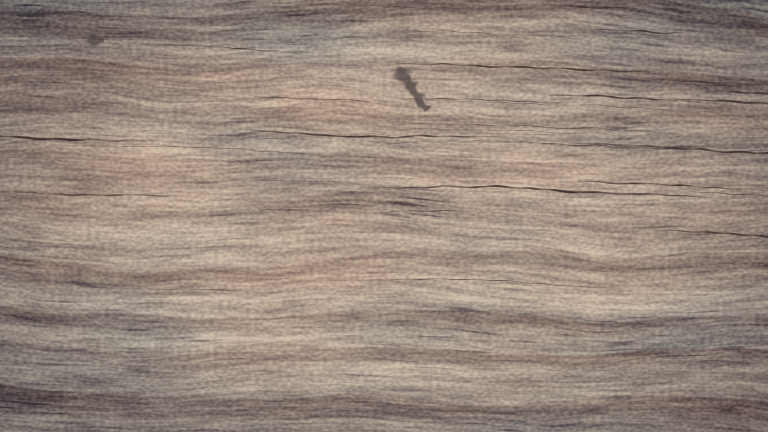
Give the GLSL for this texture, as a WebGL 2 fragment shader.

```glsl
#version 300 es
precision highp float;
// Weathered softwood plank: growth rings, stretched fibres, drying cracks.
// Layers of gradient noise, squeezed along the grain, build one tone that
// runs from dark to pale wood; cracks, stains and a vignette go on top.

#define DARK_WOOD vec3(0.41, 0.36, 0.35)
#define PALE_WOOD vec3(0.76, 0.69, 0.62)
#define CRACK_COLOR vec3(0.20, 0.15, 0.14)
#define BASE_TONE 0.92
#define RING_COUNT 9.0
#define RING_DEPTH 0.46
#define FIBRE_DEPTH 0.50
#define GRAIN_DEPTH 0.36
#define CRACK_COUNT 30
#define CRACK_WIDTH 0.0030
#define GRAIN_SLOPE 0.035
#define VIGNETTE 0.72

uniform vec2 u_resolution;
out vec4 fragColor;

uint scramble(uint n) {
  n = n * 747796405u + 2891336453u;
  n = ((n >> ((n >> 28u) + 4u)) ^ n) * 277803737u;
  return (n >> 22u) ^ n;
}

float hash(float n, float seed) {
  uint h = scramble(uint(n) + scramble(uint(seed)));
  return float(h >> 8u) / 16777216.0;
}

float cornerSlope(ivec2 cell, vec2 offset) {
  uint h = scramble(uint(cell.x) + scramble(uint(cell.y)));
  float angle = float(h >> 8u) / 16777216.0 * 6.28319;
  return dot(vec2(cos(angle), sin(angle)), offset);
}

// Gradient noise, about -0.7 to 0.7
float noise(vec2 p) {
  ivec2 c = ivec2(floor(p));
  vec2 f = fract(p);
  vec2 u = f * f * f * (f * (f * 6.0 - 15.0) + 10.0);
  float low = mix(cornerSlope(c, f),
                  cornerSlope(c + ivec2(1, 0), f - vec2(1, 0)), u.x);
  float high = mix(cornerSlope(c + ivec2(0, 1), f - vec2(0, 1)),
                   cornerSlope(c + ivec2(1, 1), f - vec2(1, 1)), u.x);
  return mix(low, high, u.y);
}

// Long tapering splits that wander along the grain
float cracks(vec2 p, float pixel) {
  float cover = 0.0;
  float wander = 0.016 * noise(vec2(p.x * 3.0, p.y * 2.0))
               + 0.005 * noise(vec2(p.x * 17.0, p.y * 9.0));
  float soft = max(0.0022, 0.7 * pixel);
  for (int i = 0; i < CRACK_COUNT; i++) {
    float n = float(i);
    vec2 center = vec2(1.9 * hash(n, 1.0), mix(0.33, 1.0, hash(n, 2.0)));
    float halfLength = mix(0.10, 0.42, hash(n, 3.0));
    float along = (p.x - center.x) / halfLength;
    float taper = max(0.0, 1.0 - along * along);
    float size = hash(n, 4.0);
    float ragged = 0.75 + 0.9 * noise(vec2(p.x * 22.0, n * 7.3));
    float width = CRACK_WIDTH * size * size * taper * ragged;
    float d = abs(p.y - center.y + GRAIN_SLOPE * (p.x - center.x) + wander);
    float line = 1.0 - smoothstep(0.3 * width, width + soft, d);
    cover = max(cover, line * sqrt(taper) * clamp(ragged * (0.35 + size), 0.0, 1.0));
  }
  return cover;
}

// Soft-edged stain along a segment, thinning towards b
float stain(vec2 p, vec2 a, vec2 b, float radius) {
  float t = clamp(dot(p - a, b - a) / dot(b - a, b - a), 0.0, 1.0);
  float d = length(p - mix(a, b, t)) + 0.014 * noise(p * vec2(50.0, 75.0));
  return 1.0 - smoothstep(0.3, 1.3, d / (radius * mix(1.0, 0.4, t)));
}

void main() {
  float pixel = 1.0 / u_resolution.y;
  vec2 p = gl_FragCoord.xy * pixel;
  vec2 uv = gl_FragCoord.xy / u_resolution;

  // Grain coordinates follow a gentle slope and wave
  vec2 g = p;
  g.y += GRAIN_SLOPE * 0.6 * p.x + 0.045 * noise(p * vec2(1.7, 2.6))
       + 0.010 * noise(p * vec2(6.0, 9.0));

  // Rings: slow darkening, then a sharp edge; calm across the middle
  float ring = g.y * RING_COUNT + 1.1 * noise(g * vec2(0.5, 4.0) + 8.0);
  float phase = fract(ring + 0.15 * noise(g * vec2(3.0, 30.0)));
  float late = smoothstep(0.35, 0.90, phase) * (1.0 - smoothstep(0.90, 1.0, phase));
  float middle = 1.0 - smoothstep(0.12, 0.30, abs(g.y - 0.63));
  late *= mix(1.0, 0.35, middle) * (0.75 + 0.7 * noise(g * vec2(1.3, 11.0) + 3.0));

  // Streaks, fibres, pores and weathered patches
  float streak = noise(g * vec2(1.6, 34.0) + 21.0);
  float fibre = noise(g * vec2(7.0, 95.0)) + 0.7 * noise(g * vec2(20.0, 170.0));
  float grain = noise(p * vec2(95.0, 150.0) + 40.0);
  float worn = smoothstep(0.0, 0.45, noise(p * vec2(2.2, 6.5) + 5.0));
  float fleck = smoothstep(0.18, 0.5, noise(g * vec2(8.0, 125.0) + 60.0));

  float tone = BASE_TONE - RING_DEPTH * late - 0.10 * middle;
  tone += 0.36 * streak + FIBRE_DEPTH * 0.75 * fibre + GRAIN_DEPTH * grain;
  tone -= 0.16 * worn + fleck * (0.22 + 0.28 * worn);
  float edge = smoothstep(0.35, 1.05, length(uv - 0.5) * 1.414);
  tone -= VIGNETTE * edge;

  // Red-brown late wood and warm centre, cooler greys where worn
  vec3 color = mix(DARK_WOOD, PALE_WOOD, clamp(tone, -0.45, 1.15));
  float warmth = 0.8 * late + 0.35 * middle + 0.9 * noise(p * vec2(2.0, 8.0) + 70.0);
  warmth -= 0.5 * worn + 0.6 * edge;
  color += warmth * vec3(0.028, -0.008, -0.022);

  // Dark marks
  float mark = stain(p, vec2(0.215, 0.908), vec2(0.235, 0.906), 0.018);
  mark = max(mark, stain(p, vec2(0.930, 0.830), vec2(0.985, 0.750), 0.019));
  color = mix(color, DARK_WOOD * 0.75, 0.75 * mark);
  color = mix(color, CRACK_COLOR, 0.88 * cracks(p, pixel));
  fragColor = vec4(clamp(color, 0.0, 1.0), 1.0);
}
```
